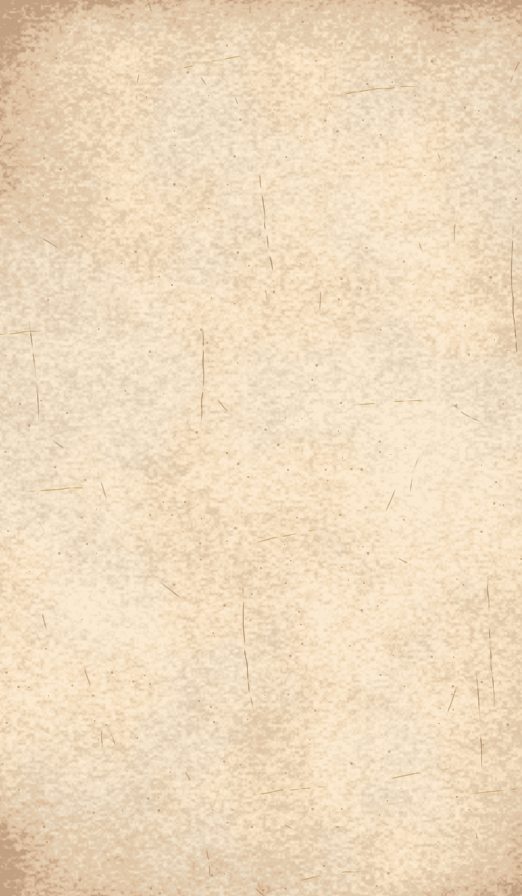
This texture is drawn by a Shadertoy shader. Its source:

```glsl
const vec3 CREAM = vec3(0.985, 0.917, 0.817);
const vec3 OAT = vec3(0.935, 0.865, 0.765);
const vec3 HONEY = vec3(0.955, 0.865, 0.735);
const vec3 SAND = vec3(0.890, 0.810, 0.700);
const vec3 TAN = vec3(0.885, 0.770, 0.640);
const vec3 UMBER = vec3(0.760, 0.630, 0.510);
const vec3 SCRATCH_BROWN = vec3(0.58, 0.43, 0.27);
const vec3 SCRATCH_OCHRE = vec3(0.74, 0.59, 0.30);

const float BASE_TONE = 0.17;
const float STAIN_AMOUNT = 0.55;
const float GRAIN_AMOUNT = 0.85;
const float SCRATCH_WIDTH = 0.0007;
const int LONG_SCRATCHES = 7;
const int FLAT_SCRATCHES = 17;
const int ALL_SCRATCHES = 52;
const float SPECK_CELLS = 70.0;
const float SPECK_SHARE = 0.10;

float hash(vec2 p) {
    vec3 q = fract(vec3(p.xyx) * 0.1031);
    q += dot(q, q.yzx + 33.33);
    return fract((q.x + q.y) * q.z);
}

float noise(vec2 p) {
    vec2 i = floor(p), f = fract(p);
    f = f * f * (3.0 - 2.0 * f);
    return mix(mix(hash(i), hash(i + vec2(1, 0)), f.x),
               mix(hash(i + vec2(0, 1)), hash(i + vec2(1, 1)), f.x), f.y);
}

float fbm(vec2 p) {
    float sum = 0.0, amp = 0.5;
    for (int i = 0; i < 5; i++) {
        sum += amp * noise(p);
        p = mat2(1.6, 1.2, -1.2, 1.6) * p + 17.3;
        amp *= 0.5;
    }
    return sum / 0.97;
}

// Darkening toward the borders, strongest along the top
float edgeStain(vec2 p, float aspect) {
    float top = 1.0 - p.y;
    float cornerPull = abs(2.0 * p.y - 1.0);
    float s = 0.55 * exp(-top / 0.025) + 0.28 * exp(-top / 0.18);
    s += 0.34 * exp(-p.y / 0.12);
    s += 0.45 * cornerPull * exp(-p.x / 0.06);
    s += (0.14 + 0.22 * cornerPull) * exp(-(aspect - p.x) / 0.09);
    return s;
}

vec3 paperColor(float tone, float warmth) {
    vec3 c = mix(CREAM, mix(OAT, HONEY, warmth), clamp(tone / 0.32, 0.0, 1.0));
    c = mix(c, mix(SAND, TAN, 0.4 * warmth), clamp((tone - 0.32) / 0.25, 0.0, 1.0));
    c = mix(c, TAN, clamp((tone - 0.57) / 0.23, 0.0, 1.0));
    return mix(c, UMBER, clamp((tone - 0.80) / 0.35, 0.0, 1.0));
}

// Broken, slightly bowed stroke; returns its coverage
float scratch(vec2 p, vec2 center, float angle, float halfLen, float bow, float seed, float px) {
    vec2 dir = vec2(cos(angle), sin(angle));
    vec2 d = p - center;
    float along = dot(d, dir);
    float u = along / halfLen;
    float across = dot(d, vec2(-dir.y, dir.x)) - bow * halfLen * (1.0 - u * u);
    across += 0.002 * (noise(vec2(along * 70.0, seed)) - 0.5);
    float line = 1.0 - smoothstep(SCRATCH_WIDTH - 0.5 * px, SCRATCH_WIDTH + 0.6 * px, abs(across));
    float gaps = smoothstep(0.2, 0.65, noise(vec2(along * 130.0, seed + 9.0)));
    return line * gaps * (1.0 - smoothstep(0.6, 1.0, abs(u)));
}

void mainImage(out vec4 fragColor, in vec2 fragCoord) {
    vec2 p = fragCoord / iResolution.y;
    float aspect = iResolution.x / iResolution.y;
    float px = 1.0 / iResolution.y;

    // Blotches, faint streaks and fine fibre grain
    float blotch = fbm(p * 5.0 + 3.7);
    float mottle = fbm(p * vec2(22.0, 28.0) + 41.0);
    float streak = noise(p * vec2(24.0, 3.0) + 7.0) - 0.5;
    float grain = 0.6 * noise(p * vec2(190.0, 300.0)) + 0.4 * noise(p * 430.0 + 5.0) - 0.5;
    float edge = edgeStain(p, aspect);
    float tone = BASE_TONE + edge * (0.45 + 1.1 * blotch);
    tone += STAIN_AMOUNT * (blotch - 0.5) + 0.35 * (mottle - 0.5);
    tone += 0.25 * streak * exp(-p.y / 0.2) + GRAIN_AMOUNT * grain;
    float warmth = smoothstep(0.38, 0.68, fbm(p * 9.0 + 80.0) + 0.1 * (0.5 - p.y));
    vec3 color = paperColor(tone, warmth);

    // Long upright, shallow ochre and short stray scratches
    for (int i = 0; i < ALL_SCRATCHES; i++) {
        float id = float(i);
        vec2 center = vec2(hash(vec2(id, 1.3)) * aspect, hash(vec2(id, 2.7)));
        float r = hash(vec2(id, 4.1)), s = hash(vec2(id, 5.9));
        float angle = 1.1 + 1.7 * r, halfLen = 0.006 + 0.018 * s, strength = 0.38;
        vec3 ink = SCRATCH_BROWN;
        if (i < LONG_SCRATCHES) {
            angle = 1.55 + 0.16 * r;
            halfLen = 0.06 + 0.04 * s;
            strength = 0.5;
        } else if (i < FLAT_SCRATCHES) {
            angle = 0.03 + 0.2 * r;
            halfLen = 0.025 + 0.035 * s;
            strength = 0.55;
            ink = SCRATCH_OCHRE;
        }
        float mark = scratch(p, center, angle, halfLen, 0.12 * (s - 0.3), id * 3.1, px);
        color = mix(color, ink, strength * mark);
    }

    // Scattered dark specks
    vec2 cell = floor(p * SPECK_CELLS);
    vec2 spot = 0.2 + 0.6 * vec2(hash(cell + 11.0), hash(cell + 23.0));
    float radius = mix(0.0006, 0.0016, hash(cell + 37.0));
    float dist = length(fract(p * SPECK_CELLS) - spot) / SPECK_CELLS;
    float speck = 1.0 - smoothstep(radius - 0.5 * px, radius + 0.5 * px, dist);
    speck *= step(hash(cell + 51.0), SPECK_SHARE);
    color = mix(color, SCRATCH_BROWN, 0.4 * speck);

    fragColor = vec4(color, 1.0);
}
```
